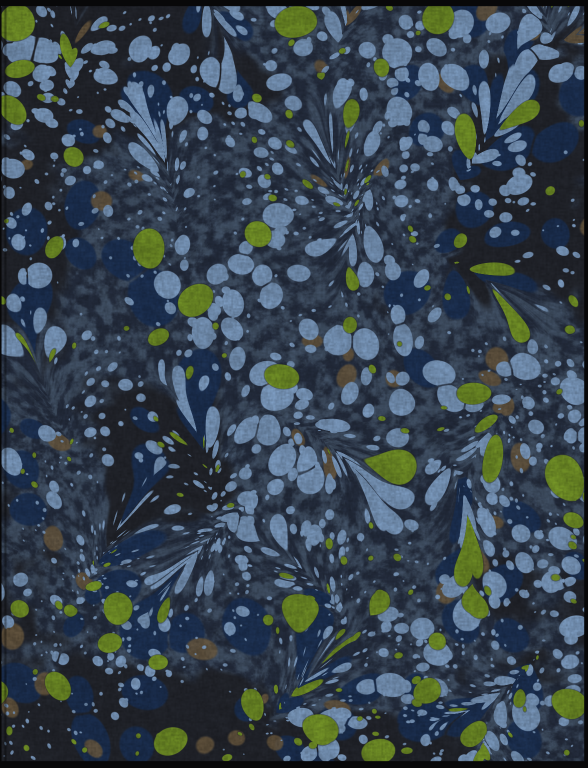
Write a Shadertoy shader that draws this texture.

```glsl
const vec3 BLACK = vec3(0.115, 0.122, 0.145);
const vec3 SLATE_DARK = vec3(0.125, 0.155, 0.215);
const vec3 SLATE_LIGHT = vec3(0.25, 0.31, 0.385);
const vec3 NAVY = vec3(0.09, 0.165, 0.29);
const vec3 SKY = vec3(0.42, 0.525, 0.65);
const vec3 GREEN = vec3(0.385, 0.49, 0.13);
const vec3 BROWN = vec3(0.37, 0.31, 0.22);
const vec3 EDGE = vec3(0.03, 0.03, 0.035);

const float STROKE_GRID = 5.5;    // comb strokes per canvas height
const float STROKE_SHARE = 0.8;
const float STROKE_REACH = 0.075;
const float PINCH = 1.3;
const float DROP_GAP = 0.0012;    // dark line between touching drops
const float SOFTNESS = 0.0008;
const int SAMPLES = 2;

float hash(vec2 p) {
    return fract(sin(dot(p, vec2(127.1, 311.7))) * 43758.5453);
}

vec2 hash2(vec2 p) {
    return vec2(hash(p), hash(p + 37.7));
}

float noise(vec2 p) {
    vec2 i = floor(p), f = fract(p);
    f = f * f * (3.0 - 2.0 * f);
    return mix(mix(hash(i), hash(i + vec2(1, 0)), f.x),
               mix(hash(i + vec2(0, 1)), hash(i + vec2(1, 1)), f.x), f.y);
}

float fbm(vec2 p) {
    float sum = 0.0, amp = 0.5;
    for (int i = 0; i < 4; i++) {
        sum += amp * noise(p);
        p = p * 2.03 + 11.3;
        amp *= 0.5;
    }
    return sum / 0.9375;
}

// Short curved strokes drag and pinch the floating paint into plumes
vec2 comb(vec2 p) {
    vec2 offset = 0.018 * (vec2(noise(p * 9.0), noise(p * 9.0 + 50.0)) - 0.5);
    vec2 home = floor(p * STROKE_GRID);
    for (int k = 0; k < 9; k++) {
        vec2 cell = home + vec2(k % 3 - 1, k / 3 - 1);
        if (hash(cell + 3.1) > STROKE_SHARE) continue;
        vec2 d = p - (cell + 0.15 + 0.7 * hash2(cell + 8.4)) / STROKE_GRID;
        float angle = 1.57 + 2.2 * (hash(cell + 5.9) - 0.5);
        vec2 dir = vec2(cos(angle), sin(angle)) * (hash(cell + 1.7) < 0.5 ? -1.0 : 1.0);
        vec2 side = vec2(-dir.y, dir.x);
        float along = dot(d, dir);
        float across = dot(d, side) + 6.0 * (hash(cell + 6.6) - 0.5) * along * along;
        float width = mix(0.012, 0.03, hash(cell + 2.3));
        float pull = mix(0.05, 0.085, hash(cell + 9.2));
        float fade = exp(-along * along / (STROKE_REACH * STROKE_REACH));
        offset -= dir * pull * fade * exp(-abs(across) / width);
        float tip = fade * smoothstep(-0.05, 0.06, along);
        offset += side * across * PINCH * tip * exp(-abs(across) / (1.5 * width));
    }
    return p + offset;
}

// Signed distance to scattered oval drops that flatten against each other
float drops(vec2 p, float grid, float share, vec2 radii, float seed) {
    vec2 home = floor(p * grid);
    float nearest = 1.0, second = 1.0;
    for (int k = 0; k < 9; k++) {
        vec2 cell = home + vec2(k % 3 - 1, k / 3 - 1);
        vec2 id = cell + seed * 17.3;
        float cluster = 2.0 * smoothstep(0.25, 0.75, noise(cell / grid * 8.0 + seed));
        if (hash(id) > share * cluster) continue;
        vec2 d = p * grid - cell - 0.2 - 0.6 * hash2(id + 4.2);
        float turn = 6.283 * hash(id + 7.7);
        d = mat2(cos(turn), sin(turn), -sin(turn), cos(turn)) * d;
        d *= vec2(1.0, mix(1.0, 1.45, hash(id + 2.9)));
        float dist = (length(d) - mix(radii.x, radii.y, hash(id + 9.5))) / grid;
        second = min(second, max(nearest, dist));
        nearest = min(nearest, dist);
    }
    return max(nearest, 0.5 * (nearest - second) + DROP_GAP);
}

float cover(float dist, float soft) {
    return smoothstep(soft, -soft, dist);
}

vec3 marble(vec2 p) {
    vec2 q = comb(p);

    // Mottled slate ground with near-black pools
    float mottle = smoothstep(0.32, 0.72, fbm(q * 95.0));
    vec3 col = mix(SLATE_DARK, SLATE_LIGHT, mottle * 0.85);
    float pool = smoothstep(0.49, 0.56, fbm(q * 4.5 + 21.0) + 0.06 * (noise(q * 60.0) - 0.5));
    col = mix(col, BLACK, pool * 0.95);

    // Paint layers, dark to bright
    col = mix(col, NAVY, 0.9 * cover(drops(q, 14.0, 0.42, vec2(0.25, 0.52), 1.0), 0.002));
    col = mix(col, BROWN, 0.85 * cover(drops(q, 21.0, 0.13, vec2(0.16, 0.4), 2.0), 0.002));
    float sky = drops(q, 24.0, 0.38, vec2(0.2, 0.52), 3.0);
    sky = min(sky, drops(q, 52.0, 0.24, vec2(0.14, 0.48), 4.0));
    sky = min(sky, drops(q, 110.0, 0.08, vec2(0.12, 0.35), 5.0));
    vec3 skyPaint = SKY * (0.95 + 0.1 * noise(q * 45.0));
    col = mix(col, skyPaint, cover(sky, SOFTNESS));
    float green = drops(q, 17.0, 0.17, vec2(0.16, 0.46), 6.0);
    green = min(green, drops(q, 60.0, 0.05, vec2(0.15, 0.4), 7.0));
    col = mix(col, BLACK, 0.5 * cover(green - 0.001, SOFTNESS));
    return mix(col, GREEN * (0.93 + 0.14 * noise(q * 40.0)), cover(green, SOFTNESS));
}

void mainImage(out vec4 fragColor, in vec2 fragCoord) {
    vec3 col = vec3(0.0);
    for (int k = 0; k < SAMPLES * SAMPLES; k++) {
        vec2 jitter = (vec2(k % SAMPLES, k / SAMPLES) + 0.5) / float(SAMPLES) - 0.5;
        col += marble((fragCoord + jitter) / iResolution.y);
    }
    col /= float(SAMPLES * SAMPLES);

    // Cloth weave and grain
    vec2 p = fragCoord / iResolution.y;
    float weave = noise(p * vec2(160.0, 420.0)) + noise(p * vec2(420.0, 160.0)) - 1.0;
    col *= 1.0 + 0.13 * weave + 0.08 * (noise(p * 500.0) - 0.5);

    // Spine crease and dark board edges
    col *= 1.0 - 0.35 * smoothstep(0.003, 0.0, abs(p.x - 0.007));
    vec2 far = iResolution.xy / iResolution.y - p;
    float inside = min(min(p.x - 0.002, p.y - 0.009), min(far.x - 0.005, far.y - 0.008));
    col = mix(EDGE, col, smoothstep(-0.001, 0.001, inside));
    fragColor = vec4(col, 1.0);
}
```
